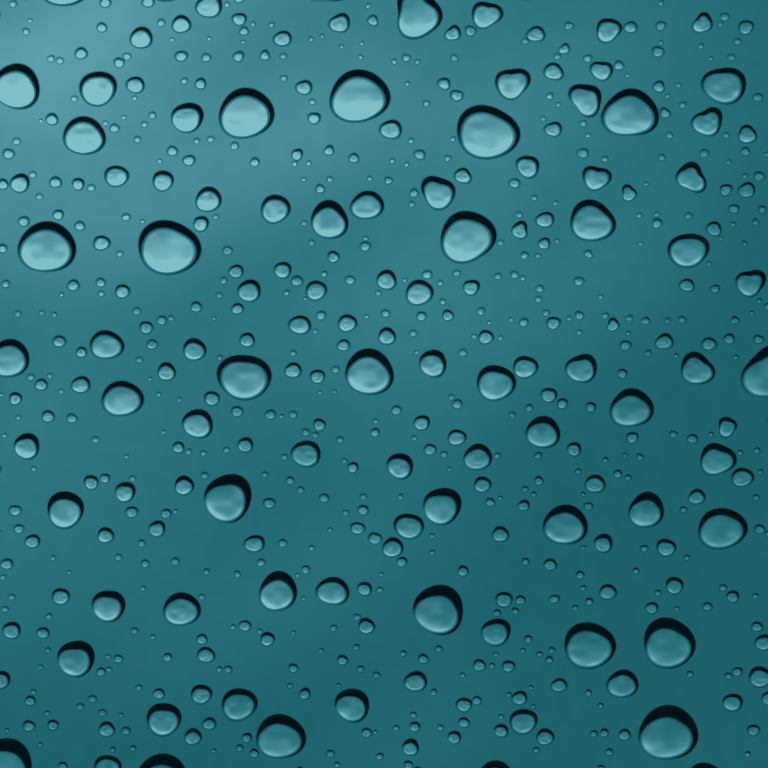
Give the GLSL for this texture, as a three.js fragment shader.

```glsl
// Water drops of many sizes on a teal window pane under a cloudy sky.
varying vec2 vUv;

// Sine-free hash: three values from 0 to 1
vec3 hash3(vec3 p) {
  p = fract(p * vec3(0.1031, 0.1030, 0.0973));
  p += dot(p, p.yxz + 33.33);
  return fract((p.xxy + p.yxx) * p.zyx);
}

float noise(vec2 p) {
  vec2 i = floor(p), f = fract(p);
  f = f * f * (3.0 - 2.0 * f);
  float low = mix(hash3(vec3(i, 7.0)).x, hash3(vec3(i + vec2(1.0, 0.0), 7.0)).x, f.x);
  float high = mix(hash3(vec3(i + vec2(0.0, 1.0), 7.0)).x, hash3(vec3(i + 1.0, 7.0)).x, f.x);
  return mix(low, high, f.y);
}

// Colour ramp from near-black (0) through teal to pale shine (5)
vec3 tone(float v) {
  vec3 c = mix(vec3(0.0, 0.07, 0.09), vec3(0.06, 0.27, 0.30), clamp(v, 0.0, 1.0));
  c = mix(c, vec3(0.12, 0.39, 0.43), clamp(v - 1.0, 0.0, 1.0));
  c = mix(c, vec3(0.18, 0.46, 0.50), clamp(v - 2.0, 0.0, 1.0));
  c = mix(c, vec3(0.31, 0.57, 0.62), clamp(v - 3.0, 0.0, 1.0));
  return mix(c, vec3(0.50, 0.75, 0.78), clamp(v - 4.0, 0.0, 1.0));
}

float cellCount(float layer) {
  return floor(6.0 * pow(1.6, layer));
}

// Drop in the cell around p: centre in xy, radius in z (0 if the cell is empty)
vec3 dropAt(vec2 p, float layer, out vec3 id) {
  float cells = cellCount(layer);
  vec2 grid = p * cells + 20.4 + layer * 0.3;
  float rowShift = hash3(vec3(floor(grid.y), layer, 3.0)).x;
  grid.x += rowShift;
  id = vec3(floor(grid), layer * 17.0 + 5.0);
  vec3 h = hash3(id);
  float radius = (0.2 - 0.01 * layer) * mix(0.65, 1.12, h.z);
  float margin = max(1.35 * radius, 0.2);
  vec2 centre = id.xy + mix(vec2(margin), vec2(1.0 - margin), h.xy);
  centre -= vec2(rowShift, 0.0) + 20.4 + layer * 0.3;
  float present = step(hash3(id + 41.0).x, 0.84 - 0.033 * layer * layer);
  return vec3(centre, radius * present) / cells;
}

// True where no drop of a larger layer touches this one
bool isClear(vec3 drop, int layer) {
  vec3 id;
  for (int k = 0; k < 4; k++) {
    if (k >= layer) break;
    float cells = cellCount(float(k));
    for (int n = 0; n < 9; n++) {
      vec2 offset = vec2(mod(float(n), 3.0), floor(float(n) / 3.0)) - 1.0;
      vec3 other = dropAt(drop.xy + offset / cells, float(k), id);
      if (other.z > 0.0 && distance(drop.xy, other.xy) < 1.12 * (drop.z + other.z)) return false;
    }
  }
  return true;
}

// Blurred sky: pale at upper left, darker below and at right, slanted clouds
float sky(vec2 p) {
  vec2 fromLight = p - vec2(0.12, 0.8);
  vec2 slanted = vec2(dot(p, vec2(0.85, 0.5)), dot(p, vec2(-0.5, 0.85)));
  float v = 1.78 + 0.75 * p.y + 1.55 * exp(-4.5 * dot(fromLight, fromLight));
  v -= 0.4 * smoothstep(0.6, 1.1, p.x) * p.y;
  v += 1.0 * (noise(slanted * vec2(2.0, 4.5) + 4.0) - 0.45);
  v += 0.6 * (noise(slanted * vec2(4.0, 8.0) + 11.0) - 0.5);
  return max(v, 1.6 + 0.2 * v) + 0.1 * (noise(p * 60.0) - 0.5);
}

// Lay one drop over the brightness v: dark upper rim, bright lens below
float shadeDrop(float v, vec2 p, vec3 drop, vec3 seed) {
  vec2 q = (p - drop.xy) / drop.z * mix(vec2(0.86, 0.96), vec2(1.04, 1.1), seed.xy);
  float soft = min(0.002 / drop.z, 0.45);

  // Lobed outline, more ragged towards the upper right
  float ragged = smoothstep(1.1, 1.5, p.x + p.y);
  float angle = atan(q.y, q.x);
  float lobe = sin(2.0 * angle + 6.28 * seed.y) * 0.5 + sin(3.0 * angle + 6.28 * seed.z) * 0.5;
  float outline = 1.0 + lobe * (0.07 + 0.18 * ragged * seed.x);
  float d = length(q) / outline;
  float cover = 1.0 - smoothstep(1.0 - soft, 1.0 + soft, d);

  // The lens sits low and wide, leaving a crescent that tapers at the sides
  float shift = mix(0.19, 0.13, p.y) + 0.06 * (seed.x - 0.5);
  vec2 lensPoint = q + shift * vec2(0.4 + 0.5 * (seed.z - 0.5), 1.0);
  lensPoint /= vec2(0.89, 0.97 - shift);
  float lens = 1.0 - smoothstep(0.9 - soft, 1.03 + soft, length(lensPoint) / outline);

  float rim = mix(v - 2.3, -0.4, smoothstep(0.003, 0.009, drop.z));
  float streaks = noise(q * vec2(2.2, 3.5) + seed.xy * 40.0) - 0.5;
  float body = v + 0.95 - 0.9 * q.y + 1.0 * streaks;
  body += 1.0 * smoothstep(0.55, 0.92, d) * smoothstep(0.1, -0.6, q.y);
  return mix(v, mix(rim, body, lens), cover);
}

void main() {
  float v = sky(vUv);
  for (int k = 0; k < 5; k++) {
    vec3 id;
    vec3 drop = dropAt(vUv, float(k), id);
    if (drop.z > 0.0 && distance(vUv, drop.xy) < 2.0 * drop.z && isClear(drop, k)) {
      v = shadeDrop(v, vUv, drop, hash3(id + 83.0));
    }
  }
  gl_FragColor = vec4(tone(v), 1.0);
}
```
